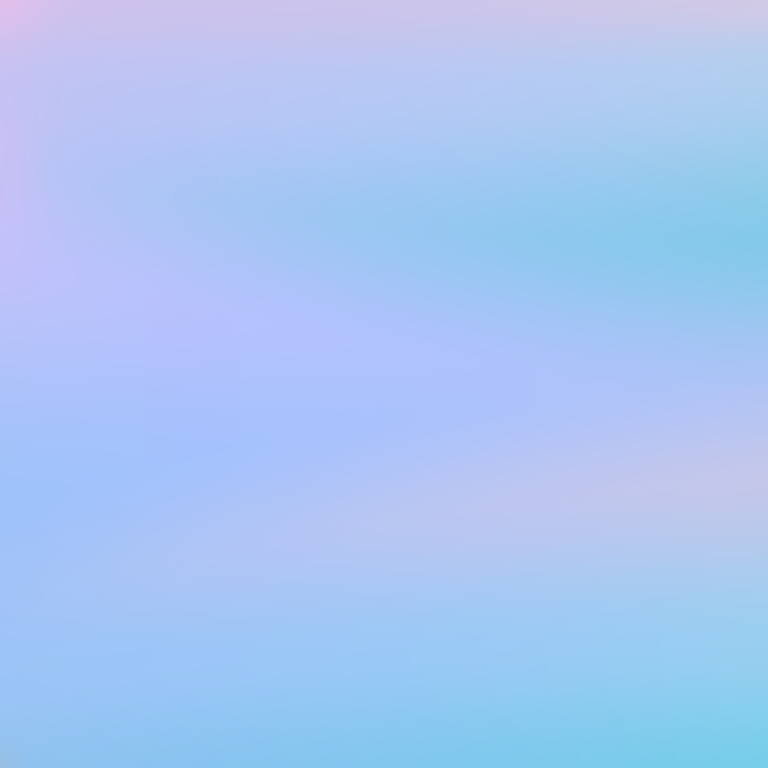
Write a three.js fragment shader that draws this background.

```glsl
// Soft pastel backdrop: curved bands of lavender, periwinkle and cyan fanning out to the right.
varying vec2 vUv;

// Quadratic weights for values given at the left, centre and right.
vec3 spanWeights(float x) {
  return vec3((1.0 - x) * (1.0 - 2.0 * x), 4.0 * x * (1.0 - x), x * (2.0 * x - 1.0));
}

// Colour along a band.
vec3 bandColor(vec3 weights, vec3 left, vec3 centre, vec3 right) {
  return mat3(left, centre, right) * weights;
}

// Ramp between two band heights, partly eased to soften the creases.
float bandBlend(float start, float end, float depth) {
  float t = clamp((depth - start) / max(end - start, 0.01), 0.0, 1.0);
  return mix(t, t * t * (3.0 - 2.0 * t), 0.65);
}

// Round falloff, stretched by a separate radius on each axis.
float glow(vec2 p, vec2 centre, vec2 radius) {
  vec2 q = (p - centre) / radius;
  return exp(-dot(q, q));
}

void main() {
  vec2 p = vec2(vUv.x, 1.0 - vUv.y);
  vec3 w = spanWeights(p.x);

  // Depth of each band's centre line below the top edge
  float hazeY = dot(w, vec3(0.13, 0.12, 0.085));
  float cyanY = dot(w, vec3(0.21, 0.295, 0.315));
  float lavenderY = dot(w, vec3(0.33, 0.45, 0.495));
  float blueY = dot(w, vec3(0.66, 0.55, 0.513));
  float mauveY = dot(w, vec3(0.78, 0.68, 0.625));
  float skyY = dot(w, vec3(0.88, 0.85, 0.835));

  // Band colours from left to right
  vec3 blush = bandColor(w, vec3(0.81, 0.76, 0.93), vec3(0.80, 0.77, 0.92), vec3(0.82, 0.79, 0.90));
  vec3 haze = bandColor(w, vec3(0.745, 0.765, 0.955), vec3(0.715, 0.785, 0.96), vec3(0.70, 0.81, 0.935));
  vec3 cyan = bandColor(w, vec3(0.735, 0.765, 0.96), vec3(0.60, 0.78, 0.95), vec3(0.515, 0.79, 0.91));
  vec3 lavender = bandColor(w, vec3(0.75, 0.76, 0.98), vec3(0.69, 0.76, 0.99), vec3(0.67, 0.77, 0.96));
  vec3 blue = bandColor(w, vec3(0.62, 0.76, 0.98), vec3(0.665, 0.76, 0.99), vec3(0.70, 0.77, 0.955));
  vec3 mauve = bandColor(w, vec3(0.63, 0.765, 0.97), vec3(0.72, 0.775, 0.95), vec3(0.77, 0.78, 0.915));
  vec3 sky = bandColor(w, vec3(0.61, 0.77, 0.965), vec3(0.605, 0.785, 0.965), vec3(0.60, 0.81, 0.94));
  vec3 aqua = bandColor(w, vec3(0.57, 0.76, 0.94), vec3(0.51, 0.78, 0.935), vec3(0.465, 0.81, 0.915));

  // Blend the bands from top to bottom
  vec3 color = mix(blush, haze, bandBlend(0.0, hazeY, p.y));
  color = mix(color, cyan, bandBlend(hazeY, cyanY, p.y));
  color = mix(color, lavender, bandBlend(cyanY, lavenderY, p.y));
  color = mix(color, blue, bandBlend(lavenderY, blueY, p.y));
  color = mix(color, mauve, bandBlend(blueY, mauveY, p.y));
  color = mix(color, sky, bandBlend(mauveY, skyY, p.y));
  color = mix(color, aqua, bandBlend(skyY, 1.0, p.y));

  // Pink light on the left edge and corner, faint grey at the lower left
  color += vec3(0.045, -0.01, 0.0) * glow(p, vec2(0.0, 0.21), vec2(0.06, 0.12));
  color += vec3(0.07, -0.01, -0.01) * glow(p, vec2(0.0), vec2(0.06, 0.05));
  color += vec3(0.03, -0.01, -0.05) * glow(p, vec2(0.0, 1.0), vec2(0.025));

  gl_FragColor = vec4(color, 1.0);
}
```
